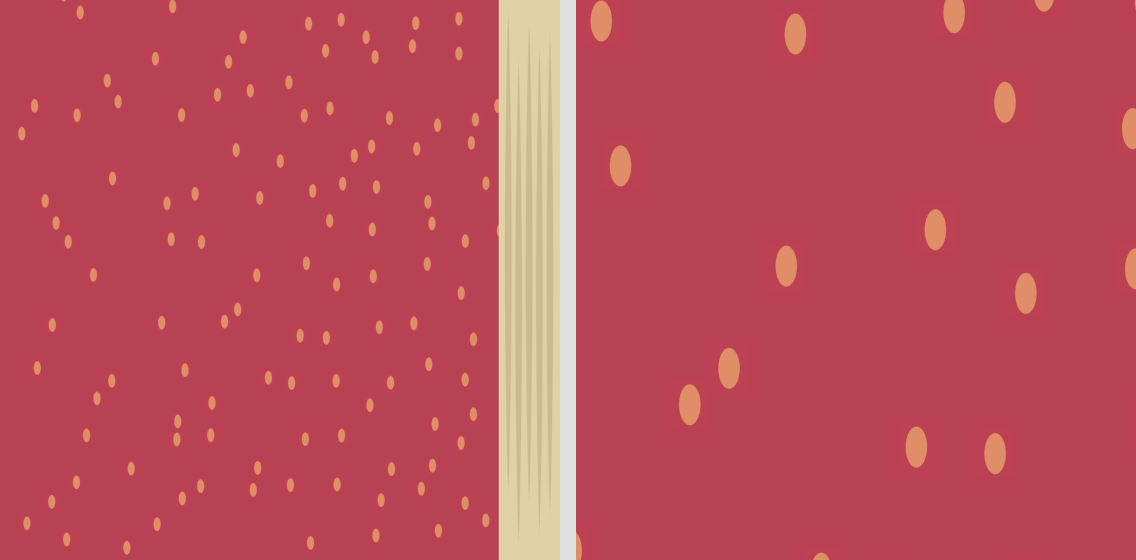
Left, the full canvas; right, a detail of the centre.
Write a Shadertoy shader that draws this pattern.

```glsl
#define RED vec3(0.712, 0.259, 0.327)
#define HALO_RED vec3(0.745, 0.250, 0.322)
#define SEED_ORANGE vec3(0.875, 0.555, 0.405)
#define CREAM vec3(0.880, 0.820, 0.650)
#define STREAK_TAN vec3(0.795, 0.735, 0.560)
#define BAND_LEFT 0.8906
#define SEED_CELLS 13.0
#define SEED_JITTER 0.86
#define SEED_MARGIN 0.03
#define SEED_RADII vec2(0.0064, 0.0122)
#define STREAK_COUNT 5
#define STREAK_SIZE vec2(0.0060, 0.440)

vec2 hash22(vec2 p) {
    vec3 q = fract(p.xyx * vec3(0.1031, 0.1030, 0.0973));
    q += dot(q, q.yzx + 33.33);
    return fract((q.xx + q.yz) * q.zy);
}

float coverage(float dist, float pixel) {
    return 1.0 - smoothstep(-0.8 * pixel, 0.8 * pixel, dist);
}

// Approximate signed distance to an axis-aligned ellipse
float ellipseDistance(vec2 p, vec2 radii) {
    float k = length(p / radii);
    return k * (k - 1.0) / max(length(p / (radii * radii)), 1e-3);
}

// Upright seeds on a jittered grid, sparser towards the left
vec3 seededField(vec2 uv, float pixel) {
    vec2 grid = (uv - vec2(SEED_MARGIN, 0.0)) * SEED_CELLS;
    vec2 home = floor(grid);
    float seed = 0.0, halo = 0.0;
    for (int j = -1; j <= 1; j++) {
        for (int i = -1; i <= 1; i++) {
            vec2 id = home + vec2(i, j);
            float keep = mix(0.70, 1.02, id.x / SEED_CELLS);
            if (id.x < 0.0 || hash22(id + 57.0).x > keep) continue;
            vec2 center = id + 0.5 + SEED_JITTER * (hash22(id + 11.0) - 0.5);
            vec2 p = (grid - center) / SEED_CELLS;
            seed = max(seed, coverage(ellipseDistance(p, SEED_RADII), pixel));
            float box = max(abs(p.x), abs(p.y) - 0.003);
            halo = max(halo, 1.0 - smoothstep(0.010, 0.021, box));
        }
    }
    vec3 color = mix(RED, HALO_RED, 0.6 * halo);
    return mix(color, SEED_ORANGE, seed);
}

// Cream band with long tapering streaks, alternately shifted up and down
vec3 streakedBand(vec2 uv, float pixel) {
    float streak = 0.0;
    for (int i = 0; i < STREAK_COUNT; i++) {
        float n = float(i);
        float lift = 0.05 * (1.0 - 2.0 * mod(n, 2.0)) * (1.0 - 0.2 * n);
        vec2 p = uv - vec2(BAND_LEFT + 0.0170 + 0.0186 * n, 0.5 + lift);
        float t = p.y / STREAK_SIZE.y;
        float halfWidth = STREAK_SIZE.x * max(1.0 - t * t, 0.0);
        float thinness = clamp(2.0 * halfWidth / pixel, 0.0, 1.0);
        streak = max(streak, thinness * coverage(abs(p.x) - halfWidth, pixel));
    }
    return mix(CREAM, STREAK_TAN, streak);
}

void mainImage(out vec4 fragColor, in vec2 fragCoord) {
    vec2 uv = fragCoord / iResolution.xy;
    float pixel = 1.0 / min(iResolution.x, iResolution.y);
    float field = coverage(uv.x - BAND_LEFT, pixel);
    vec3 color = mix(streakedBand(uv, pixel), seededField(uv, pixel), field);
    fragColor = vec4(color, 1.0);
}
```
